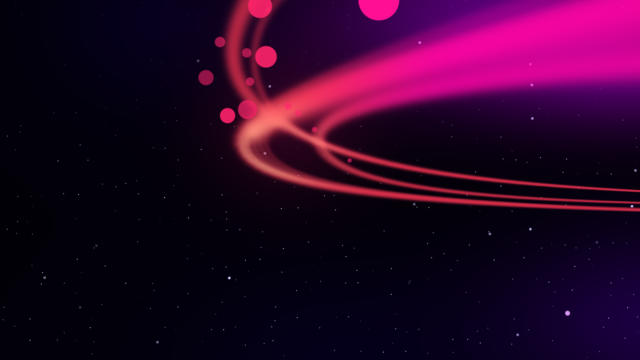
Give the GLSL for this background, as a Shadertoy shader.

```glsl
float hash(vec2 p) {
    return fract(sin(dot(p, vec2(127.1, 311.7))) * 4375.85);
}

float blob(vec2 p, vec2 center, vec2 size) {
    vec2 q = (p - center) / size;
    return exp(-dot(q, q));
}

// Soft light along a cubic curve; the width goes from w0 to w1
float strand(vec2 p, vec2 a, vec2 b, vec2 c, vec2 d, float w0, float w1) {
    const float STEPS = 22.0;
    float nearest = 1e3, along = 0.0;
    vec2 last = a;
    for (float i = 1.0; i <= STEPS; i++) {
        float t = i / STEPS, s = 1.0 - t;
        vec2 next = s*s*s*a + 3.0*s*s*t*b + 3.0*s*t*t*c + t*t*t*d;
        vec2 seg = next - last;
        float h = clamp(dot(p - last, seg) / dot(seg, seg), 0.0, 1.0);
        float dist = length(p - last - seg * h);
        if (dist < nearest) {
            nearest = dist;
            along = (i - 1.0 + h) / STEPS;
        }
        last = next;
    }
    float width = max(mix(w0, w1, sqrt(along)), 6.0 / iResolution.y);
    return exp(-nearest * nearest / (width * width));
}

// Hairpin loop: u slides from the outer to the inner bend
float hairpin(vec2 p, float u, float bend, float tail) {
    vec2 tip = mix(vec2(6.05, 5.42), vec2(8.02, 5.56), u);
    float upper = strand(p, mix(vec2(16.67, 9.3), vec2(16.67, 7.4), u),
        mix(vec2(10.83, 7.75), vec2(11.67, 7.12), u),
        mix(vec2(5.94, 6.4), vec2(8.02, 6.4), u), tip, 0.42, bend);
    float lower = strand(p, tip, mix(vec2(6.1, 4.31), vec2(8.04, 4.58), u),
        mix(vec2(9.8, 3.92), vec2(10.42, 4.04), u),
        mix(vec2(16.67, 3.72), vec2(16.67, 3.92), u), bend, tail);
    return max(upper, lower);
}

// Ribbon falling from the top and leaving to the right
float falling(vec2 p, float u, float width) {
    vec2 mid = mix(vec2(7.19, 5.83), vec2(7.29, 5.81), u);
    float upper = strand(p, mix(vec2(6.5, 9.42), vec2(7.29, 9.42), u),
        mix(vec2(5.46, 7.96), vec2(6.15, 8.38), u),
        mix(vec2(5.58, 6.71), vec2(5.94, 6.81), u), mid, width, width * 0.5);
    float lower = strand(p, mid, vec2(8.96, 4.73), vec2(12.5, 4.38),
        vec2(16.67, 4.19), width * 0.5, 0.02);
    return max(upper, lower);
}

float disk(vec2 p, vec2 center, float radius) {
    float edge = 9.0 / iResolution.y;
    return 1.0 - smoothstep(-edge, edge, length(p - center) - radius);
}

// One jittered star per cell; most cells stay empty
float stars(vec2 p, float density, float share, float radius) {
    vec2 cell = floor(p * density);
    vec2 spot = (cell + 0.2 + 0.6 * vec2(hash(cell), hash(cell + 17.3))) / density;
    float lit = step(1.0 - share, hash(cell + 41.7));
    return lit * hash(cell + 5.9) * disk(p, spot, radius);
}

void mainImage(out vec4 fragColor, in vec2 fragCoord) {
    vec2 p = fragCoord / iResolution.y * 9.0;   // 16 by 9 canvas units

    // Night sky with violet haze
    vec3 col = vec3(0.006, 0.0, 0.028);
    col += vec3(0.01, 0.0, 0.07) * blob(p, vec2(3.5, 8.5), vec2(2.6, 2.5));
    col += vec3(0.01, 0.0, 0.07) * blob(p, vec2(8.5, 0.0), vec2(4.5, 2.5));
    col += vec3(0.10, 0.0, 0.22) * blob(p, vec2(16.5, 1.0), vec2(3.8, 2.2));
    col += vec3(0.34, 0.0, 0.44) * blob(p, vec2(13.0, 8.6), vec2(5.0, 2.0));
    col += vec3(0.20, 0.0, 0.24) * blob(p, vec2(16.5, 7.0), vec2(4.0, 1.3));
    col += vec3(0.15, 0.01, 0.07) * blob(p, vec2(7.2, 5.8), vec2(1.9, 1.7));

    // Stars
    float sky = 1.0 - smoothstep(4.5, 7.0, p.y) * 0.8;
    col += vec3(0.55, 0.6, 0.65) * sky * stars(p, 3.3, 0.3, 0.01);
    col += vec3(0.85, 0.85, 1.0) * stars(p + 3.7, 1.1, 0.14, 0.03);
    col = mix(col, vec3(0.85, 0.6, 0.95), disk(p, vec2(14.19, 1.17), 0.06));

    // Light ribbons
    float light = 1.3 * strand(p, vec2(16.67, 8.35), vec2(11.3, 7.45),
        vec2(7.6, 6.6), vec2(6.4, 5.75), 0.8, 0.25);
    light += 0.3 * strand(p, vec2(15.0, 9.5), vec2(11.0, 8.3),
        vec2(8.5, 7.4), vec2(6.6, 6.3), 0.28, 0.1);
    light += 1.3 * hairpin(p, 0.0, 0.17, 0.025);
    for (float i = 1.0; i < 5.0; i++)
        light += (0.6 - 0.08 * i) * hairpin(p, 0.075 * i, 0.1, 0.012);
    for (float i = 0.0; i < 2.0; i++)
        light += (0.5 + 0.4 * i) * hairpin(p, 0.93 + 0.07 * i, 0.12, 0.02);
    light += 1.2 * falling(p, 0.0, 0.27) + 0.5 * falling(p, 1.0, 0.17);

    // Red tails, coral bends, magenta sweep
    float glow = 1.0 - exp(-light);
    float sweep = smoothstep(6.8, 11.5, p.x) * smoothstep(5.0, 6.5, p.y);
    float heat = blob(p, vec2(6.6, 5.1), vec2(1.7, 1.0));
    vec3 tint = mix(vec3(0.96, 0.2, 0.32), vec3(0.98, 0.02, 0.63), sweep);
    tint += vec3(0.1, 0.62, 0.3) * heat * glow * glow;
    col = mix(col, tint, glow);

    // Floating disks
    vec3 rose = vec3(1.0, 0.14, 0.42);
    col = mix(col, vec3(1.0, 0.06, 0.58), disk(p, vec2(9.47, 9.0), 0.51));
    col = mix(col, rose, 0.9 * disk(p, vec2(6.5, 8.85), 0.3));
    col = mix(col, rose, 0.9 * disk(p, vec2(6.65, 7.58), 0.27));
    col = mix(col, rose, 0.9 * disk(p, vec2(5.69, 6.11), 0.19));
    col = mix(col, rose, 0.7 * disk(p, vec2(6.19, 6.26), 0.24));
    col = mix(col, rose, 0.55 * disk(p, vec2(5.15, 7.06), 0.19));
    for (float i = 0.0; i < 7.0; i++) {
        vec2 spot = vec2(5.5 + 0.5 * i + 0.25 * sin(i * 2.4),
                         7.95 - 0.47 * i + 0.2 * sin(i * 1.7));
        col = mix(col, rose, 0.6 * disk(p, spot, 0.13 - 0.013 * i));
    }

    fragColor = vec4(clamp(col, 0.0, 1.0), 1.0);
}
```
